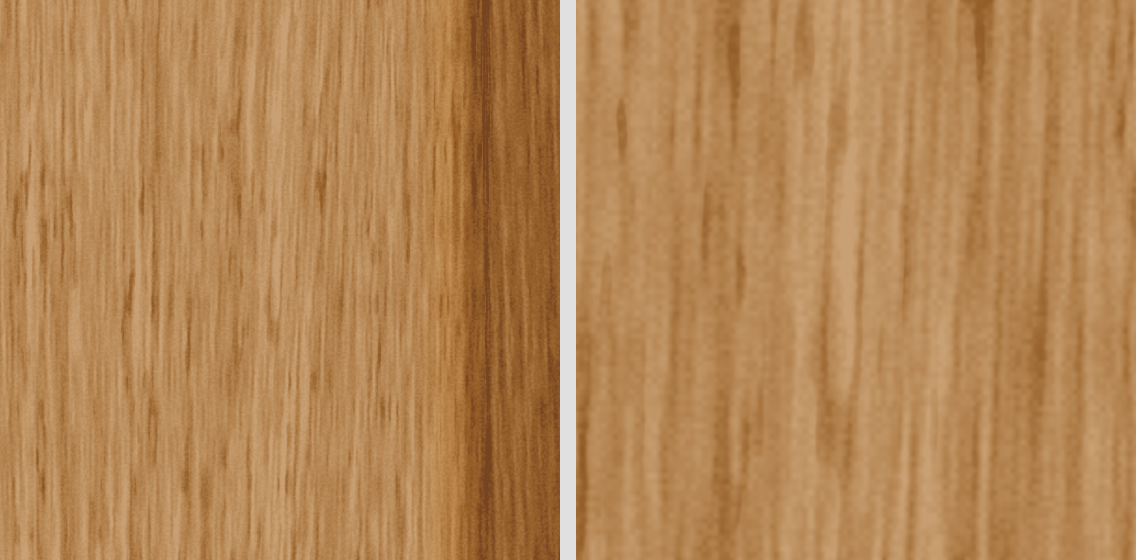
Left, the full canvas; right, a detail of the centre.
Give the GLSL for this texture, as a three.js fragment shader.

```glsl
// Two oak boards with upright grain, parted by a soft dark groove near the right.
// Stretched value noise gives streaks and pores in a leaning grain space; the
// summed lightness then picks a colour from a four-step wood ramp.
varying vec2 vUv;

const float SEAM_X = 0.869;    // darkest line of the groove
const float STREAK_X = 0.503;  // pale streak, in grain space

float hash(vec2 p) {
  vec3 q = fract(vec3(p.xyx) * 0.1031);
  q += dot(q, q.yzx + 33.33);
  return fract((q.x + q.y) * q.z);
}

float noise(vec2 p) {
  vec2 cell = floor(p);
  vec2 f = fract(p);
  f = f * f * (3.0 - 2.0 * f);
  float low = mix(hash(cell), hash(cell + vec2(1.0, 0.0)), f.x);
  float high = mix(hash(cell + vec2(0.0, 1.0)), hash(cell + vec2(1.0, 1.0)), f.x);
  return mix(low, high, f.y);
}

// Noise centred on zero.
float signedNoise(vec2 p) {
  return noise(p) - 0.5;
}

float bell(float x, float center, float width) {
  float d = (x - center) / width;
  return exp(-d * d);
}

// Bends the upright fibres: a lean in the middle, the reverse on the right board.
vec2 grainSpace(vec2 uv, float rightBoard) {
  float lean = mix(0.035 * bell(uv.x, 0.53, 0.16), -0.03, rightBoard);
  float wobble = 0.003 * signedNoise(uv * vec2(7.0, 5.0));
  float jitter = 0.0016 * signedNoise(uv * vec2(70.0, 60.0));
  return vec2(uv.x - lean * uv.y + wobble + jitter, uv.y);
}

// Streaks in four widths; fineness shifts weight to the thin ones.
float streaks(vec2 p, float fineness) {
  float broad = signedNoise(p * vec2(26.0, 0.9) + 3.7);
  float medium = signedNoise(p * vec2(88.0, 1.4) + 17.3);
  float thin = signedNoise(p * vec2(136.0, 2.6) + 41.9);
  float hair = signedNoise(p * vec2(205.0, 15.0) + 87.1);
  float wide = 0.13 * broad + 0.20 * medium;
  return wide * (1.0 - 0.5 * fineness) + 0.40 * thin + 0.40 * hair;
}

// Short dark dashes, gathered in patches.
float pores(vec2 p) {
  float dash = smoothstep(0.6, 0.88, noise(p * vec2(150.0, 22.0) + 71.0));
  float patches = smoothstep(0.25, 0.75, noise(p * vec2(40.0, 5.0) + 9.0));
  return dash * patches;
}

vec3 woodRamp(float tone) {
  vec3 umber = vec3(0.465, 0.265, 0.128);
  vec3 brown = vec3(0.585, 0.375, 0.166);
  vec3 honey = vec3(0.69, 0.498, 0.292);
  vec3 pale = vec3(0.775, 0.61, 0.43);
  vec3 color = mix(umber, brown, smoothstep(0.0, 0.3, tone));
  color = mix(color, honey, clamp((tone - 0.3) / 0.3, 0.0, 1.0));
  return mix(color, pale, clamp((tone - 0.6) / 0.4, 0.0, 1.15));
}

// Lightness of the boards before the grain is added.
float boardTone(vec2 uv, float rightBoard) {
  float leftTone = 0.78 - 0.04 * smoothstep(0.5, 0.75, uv.x);
  leftTone -= 0.12 * smoothstep(0.74, 0.82, uv.x);
  leftTone -= 0.08 * (1.0 - smoothstep(0.0, 0.04, uv.x));
  float rightTone = 0.31 - 0.07 * smoothstep(0.93, 1.0, uv.x) * (1.0 - uv.y);
  return mix(leftTone, rightTone, rightBoard);
}

// Soft shadow on the left flank and a thin dark line at the seam.
float grooveShade(vec2 uv) {
  float edge = uv.x + 0.004 * signedNoise(vec2(uv.y * 6.0, 2.0));
  float flank = smoothstep(0.815, 0.848, edge) * (1.0 - smoothstep(0.862, 0.885, edge));
  float line = bell(uv.x, SEAM_X, 0.004) * (0.5 + 0.7 * noise(vec2(uv.y * 7.0, 5.0)));
  return 0.36 * flank + 0.17 * line;
}

void main() {
  float rightBoard = smoothstep(0.858, 0.878, vUv.x);
  vec2 grain = grainSpace(vUv, rightBoard);

  // Grain, weaker and finer toward the groove
  float fineness = smoothstep(0.62, 0.78, vUv.x) * (1.0 - rightBoard);
  float strength = mix(1.0, 0.7, smoothstep(0.7, 0.85, vUv.x));
  float tone = boardTone(vUv, rightBoard);
  float poreDepth = mix(0.25, 0.10, rightBoard);
  tone += strength * (streaks(grain, fineness) - poreDepth * pores(grain));

  // Pale streak, fading toward the top
  float streakFade = 1.0 - 0.7 * smoothstep(0.55, 0.95, vUv.y);
  tone += 0.16 * bell(grain.x, STREAK_X, 0.005) * streakFade;

  // Groove and fine surface grit
  tone -= grooveShade(vUv);
  tone += 0.17 * signedNoise(vUv * 300.0);

  // Golden tint beside the groove
  vec3 color = woodRamp(tone);
  float golden = bell(vUv.x, 0.80, 0.04);
  color *= mix(vec3(1.0), vec3(1.02, 0.99, 0.90), golden);
  gl_FragColor = vec4(color, 1.0);
}
```
